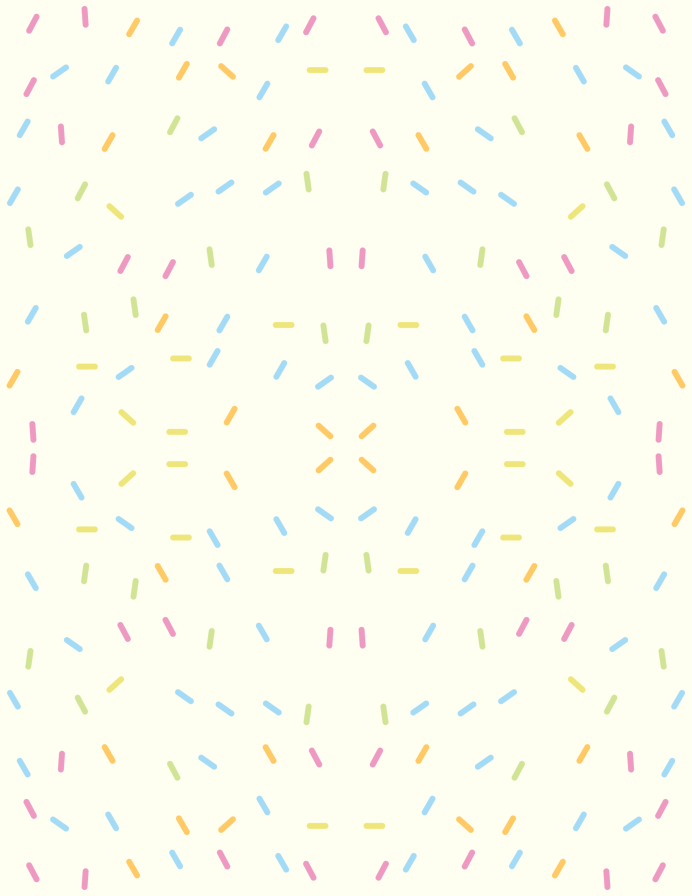
Give the GLSL for this pattern, as a Shadertoy shader.

```glsl
// Pastel sprinkles scattered over cream, mirrored left-right and top-bottom about the centre.
#define GRID        vec2(7.0, 8.0)  // cells across and down one quadrant
#define HALF_LENGTH 0.0088          // sprinkle core, in canvas heights
#define RADIUS      0.0033          // half the stroke width
#define JITTER      0.62            // wander inside a cell
#define FILL        0.95            // share of cells that hold a sprinkle
#define TILT_SHARE  0.42            // share using the second tilt of their colour
#define AXIS_GAP    0.0180          // least distance from the mirror axes
#define EDGE_GAP    0.0130          // least distance from the canvas edge
#define BURST_ROWS  3.0             // ordered sprinkles beside the centre
#define SEED        19u
#define CREAM       vec3(1.0, 1.0, 0.945)

const int BLUE = 0, GREEN = 1, YELLOW = 2, PINK = 3, ORANGE = 4;

const vec3 PALETTE[5] = vec3[5](
    vec3(0.64, 0.86, 0.97), vec3(0.82, 0.895, 0.59), vec3(0.935, 0.90, 0.48),
    vec3(0.935, 0.60, 0.76), vec3(1.0, 0.79, 0.40));

// Two tilts per colour, in degrees, for the upper right quadrant.
const vec2 TILTS[5] = vec2[5](
    vec2(120, 145), vec2(82, 118), vec2(0, 138), vec2(118, 86), vec2(120, 42));

// Integer hash: three values in 0..1 per cell and channel.
vec3 hash3(vec2 cell, uint channel) {
    uvec3 v = uvec3(uvec2(cell), channel + SEED) * 1664525u + 1013904223u;
    v.x += v.y * v.z; v.y += v.z * v.x; v.z += v.x * v.y;
    v ^= v >> 16u;
    v.x += v.y * v.z; v.y += v.z * v.x; v.z += v.x * v.y;
    return vec3(v >> 8u) / 16777216.0;
}

float capsule(vec2 p, float angle) {
    vec2 axis = vec2(cos(angle), sin(angle));
    vec2 local = vec2(dot(p, axis), dot(p, vec2(-axis.y, axis.x)));
    return length(vec2(max(abs(local.x) - HALF_LENGTH, 0.0), local.y)) - RADIUS;
}

void mainImage(out vec4 fragColor, in vec2 fragCoord) {
    // Fold the canvas into one quadrant measured from the centre.
    float pixel = 1.0 / iResolution.y;
    vec2 quadrant = 0.5 * iResolution.xy * pixel;
    vec2 p = abs(fragCoord * pixel - quadrant);
    vec2 cellSize = quadrant / GRID;
    vec2 home = floor(p / cellSize);
    vec3 colour = CREAM;

    // Draw the sprinkles of this cell and its neighbours.
    for (int y = -1; y <= 1; y++)
    for (int x = -1; x <= 1; x++) {
        vec2 cell = home + vec2(x, y);
        if (any(lessThan(cell, vec2(0))) || any(greaterThanEqual(cell, GRID))) continue;

        vec3 place = hash3(cell, 0u);
        vec3 style = hash3(cell, 1u);
        vec2 centre = (cell + 0.5 + JITTER * (place.xy - 0.5)) * cellSize;
        centre = clamp(centre, vec2(AXIS_GAP), quadrant - EDGE_GAP);
        int hue = int(max(style.x * 5.5 - 0.5, 0.0));   // blue is the most common
        bool second = style.y < TILT_SHARE;

        // Ordered column beside the centre: orange cross, then blue, then green.
        bool burst = cell.x == 0.0 && cell.y < BURST_ROWS;
        if (burst) {
            centre = vec2(0.024, 0.019 + 0.0545 * cell.y);
            hue = cell.y == 0.0 ? ORANGE : cell.y == 1.0 ? BLUE : GREEN;
            second = hue != GREEN;
        }
        if (!burst && place.z > FILL) continue;

        float tilt = second ? TILTS[hue].y : TILTS[hue].x;
        if (hue == YELLOW && second) tilt = 180.0 - tilt;
        float d = capsule(p - centre, radians(tilt));
        colour = mix(colour, PALETTE[hue], smoothstep(0.75 * pixel, -0.75 * pixel, d));
    }
    fragColor = vec4(colour, 1.0);
}
```
